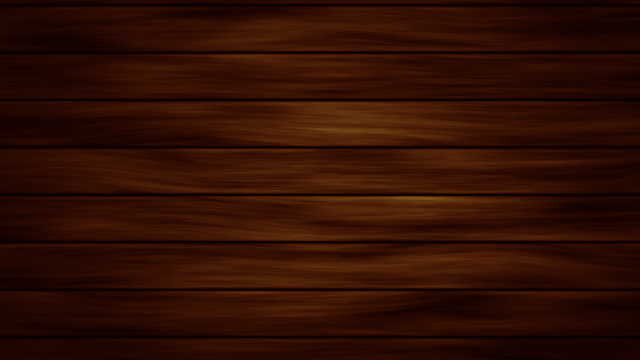
Reproduce this texture procedurally as a WebGL 1 fragment shader.

```glsl
precision highp float;
// Dark varnished wood: horizontal planks split by thin black seams.
// Stretched value noise, offset per plank, gives the figure and the fine grain;
// an elliptical glow lights the middle, and the tone is tinted from red to amber.
uniform vec2 u_resolution;

float hash(vec2 p) {
  vec3 q = fract(vec3(p.xyx) * 0.1031);
  q += dot(q, q.yzx + 33.33);
  return fract((q.x + q.y) * q.z);
}

float noise(vec2 p) {
  vec2 cell = floor(p), f = fract(p);
  f = f * f * (3.0 - 2.0 * f);
  return mix(mix(hash(cell), hash(cell + vec2(1.0, 0.0)), f.x),
             mix(hash(cell + vec2(0.0, 1.0)), hash(cell + 1.0), f.x), f.y);
}

float fbm(vec2 p) {
  float sum = 0.0, amplitude = 0.5;
  for (int i = 0; i < 4; i++) {
    sum += amplitude * noise(p);
    p = p * vec2(1.9, 2.1) + 17.3;
    amplitude *= 0.5;
  }
  return sum / 0.9375;
}

// Brightness factor of the wood, around 1
float woodGrain(vec2 p, float plank) {
  vec2 q = p + vec2(hash(vec2(plank, 3.0)) * 37.0 + 5.0, plank * 3.7 + 9.0);
  q.y += 0.05 * (noise(q * vec2(2.2, 5.0)) - 0.5);
  float figure = fbm(q * vec2(2.3, 24.0));
  float streaks = fbm(q * vec2(3.5, 75.0) + 40.0);
  float fibres = noise(q * vec2(9.0, 190.0)) * 0.6
               + noise(q * vec2(30.0, 330.0)) * 0.4;
  float sheen = noise(q * vec2(5.0, 13.0) + 70.0);
  return 0.97 + 1.15 * (figure - 0.5) + 0.65 * (streaks - 0.5)
       + 0.32 * (fibres - 0.5) + 0.3 * (sheen - 0.5);
}

void main() {
  vec2 uv = gl_FragCoord.xy / u_resolution;
  vec2 p = gl_FragCoord.xy / u_resolution.y;
  float pixel = 1.0 / u_resolution.y;

  // Plank rows and distance to the nearest seam
  float pitch = 0.1317;
  float row = (p.y - 0.0637) / pitch;
  float plank = floor(row);
  float along = fract(row);
  float seamDistance = min(along, 1.0 - along) * pitch;

  // Glow in the middle, falling off to the corners
  vec2 fromCentre = (uv - vec2(0.52, 0.52)) * 2.0;
  float glow = exp(-dot(fromCentre * fromCentre, vec2(1.5, 1.1)));
  float tone = mix(0.09, 0.325, glow);

  // Wood, with a small tone change from plank to plank
  tone *= max(woodGrain(p, plank), 0.22);
  tone *= 0.93 + 0.14 * hash(vec2(plank + 20.0, 8.0));

  // Lit upper edge, soft shadow and black core of the seams
  tone *= 1.0 + 0.14 * smoothstep(0.86, 0.93, along);
  tone *= mix(0.6, 1.0, smoothstep(0.002, 0.009, seamDistance));
  float seam = 1.0 - smoothstep(0.0026 - pixel * 0.6, 0.0026 + pixel * 0.6, seamDistance);
  tone = mix(tone, 0.025, seam * 0.93);

  // Dark red in the shade, amber in the light
  vec3 wood = vec3(tone, 1.35 * tone * tone, 0.9 * tone * tone * tone + 0.002);
  gl_FragColor = vec4(clamp(wood, 0.0, 1.0), 1.0);
}
```
